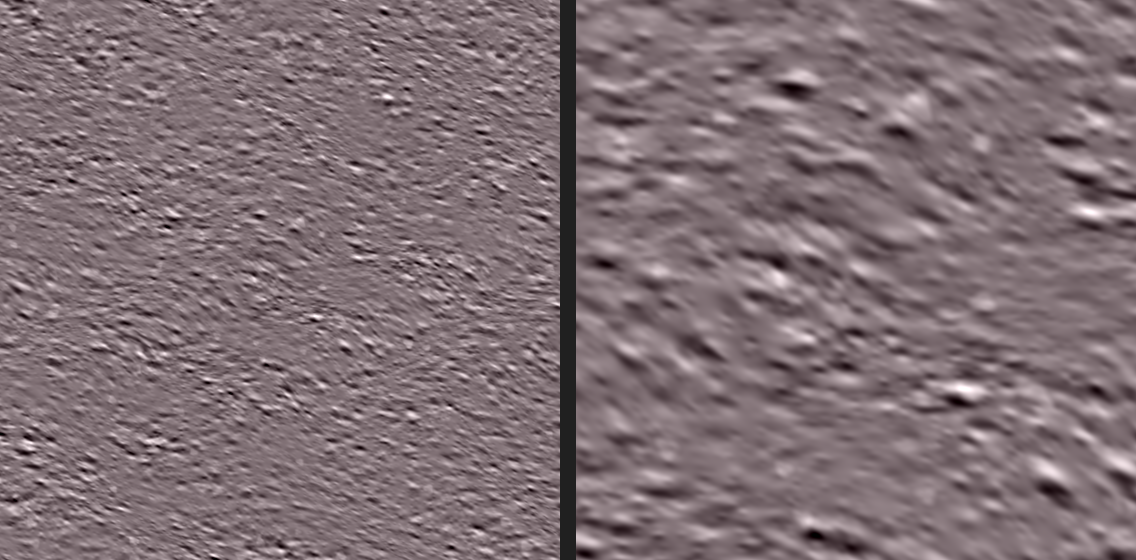
Left, the full canvas; right, a detail of the centre.
A three.js fragment shader for this texture:

```glsl
// Rough mauve-grey stone or asphalt, lit from above at a grazing angle.
// Scattered Gaussian bumps and pits are shaded by their vertical slope, giving
// short light and dark streaks; sparse pale pebbles are laid between them.

varying vec2 vUv;

vec3 hash3(vec2 cell) {
  vec3 q = fract(vec3(cell.xyx) * vec3(0.1031, 0.1030, 0.0973));
  q += dot(q, q.yxz + 33.33);
  return fract((q.xxy + q.yzz) * q.zyx);
}

// Slope of randomly placed bumps and pits, scaled to about unit deviation
float grainSlope(vec2 p) {
  vec2 cell = floor(p);
  float slope = 0.0;
  for (int y = -1; y <= 1; y++) {
    for (int x = -1; x <= 1; x++) {
      vec2 neighbour = cell + vec2(float(x), float(y));
      vec3 rnd = hash3(neighbour + 17.0);
      vec2 d = p - neighbour - rnd.xy;
      float height = rnd.z * 2.0 - 1.0;
      slope += height * abs(height) * d.y * exp(-5.0 * dot(d, d));
    }
  }
  return slope * 18.0;
}

// Sparse rounded pebbles, each kept inside its own cell
float pebbles(vec2 p) {
  vec2 cell = floor(p);
  vec3 rnd = hash3(cell + 71.0);
  vec2 d = fract(p) - mix(vec2(0.35), vec2(0.65), rnd.xy);
  float angle = atan(d.y, d.x + 0.0001);
  float radius = mix(0.14, 0.28, rnd.y) * (1.0 + 0.15 * sin(3.0 * angle + 6.28 * rnd.x));
  float present = smoothstep(0.72, 0.95, rnd.z);
  return present * (1.0 - smoothstep(radius - 0.1, radius + 0.06, length(d)));
}

void main() {
  // Tilt the streaks down to the right and bend them a little
  vec2 p = vUv;
  p.y += 0.24 * p.x + 0.006 * sin(p.x * 17.0 + 4.0 * sin(p.y * 7.0));
  p.x += 0.004 * sin(p.y * 41.0 + 3.0 * sin(p.x * 13.0));

  // Coarse, medium and fine relief
  float relief = 0.78 * grainSlope(p * vec2(44.0, 75.0))
               + 0.52 * grainSlope(p * vec2(78.0, 120.0) + 31.0)
               + 0.22 * grainSlope(p * vec2(130.0, 180.0) + 57.0);

  // Worn patches have weaker relief
  float wear = grainSlope(p * vec2(6.0, 8.0) + 5.0);
  float roughness = clamp(1.0 + 0.25 * wear, 0.55, 1.4);

  // Shade the stone and lay the pebbles over it
  float tone = 0.102 * relief * roughness;
  tone += 0.13 * pebbles(p * vec2(27.0, 31.0));
  tone += 0.006 * sin(vUv.x * 9.0 + 2.0 * sin(vUv.y * 6.0));
  vec3 stone = vec3(0.503, 0.441, 0.459);
  gl_FragColor = vec4(clamp(stone + tone, 0.0, 1.0), 1.0);
}
```
